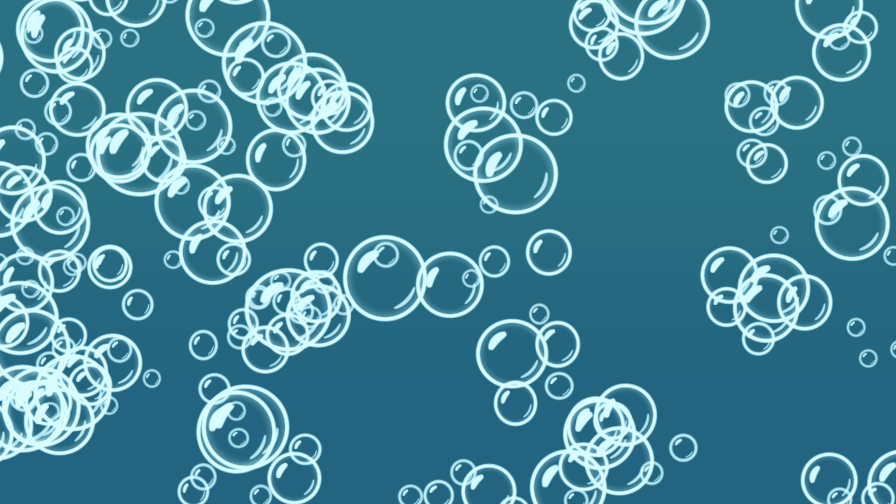
A Shadertoy shader for this pattern:

```glsl
#define CLUSTERS 31
#define MAX_MEMBERS 11
#define R_MIN 0.016
#define R_MAX 0.082
#define SPREAD 0.15
#define RIM_WIDTH 0.0043
#define SOFTNESS 0.0026
#define LEFT_BIAS 1.4
#define SEED 3.0

const vec3 WATER_LOW  = vec3(0.138, 0.398, 0.500);
const vec3 WATER_HIGH = vec3(0.162, 0.442, 0.512);
const vec3 FOAM       = vec3(0.67, 0.89, 0.945);
const vec3 GLINT      = vec3(0.85, 0.99, 1.0);

vec4 hash42(vec2 p) {
    vec4 q = fract(p.xyxy * vec4(0.1031, 0.1030, 0.0973, 0.1099));
    q += dot(q, q.wzxy + 33.33);
    return fract((q.xxyz + q.yzzw) * q.zywx);
}

// Antialiased coverage of a signed distance
float cover(float d, float soft) {
    return 1.0 - smoothstep(-soft, soft, d);
}

// Curved streak with tapered ends, in units of the bubble radius
float streak(vec2 q, float angle, float radius, float span, float thick, float soft) {
    vec2 axis = vec2(cos(angle), sin(angle));
    float a = atan(dot(q, vec2(-axis.y, axis.x)), dot(q, axis)) / span;
    float halfWidth = thick * sqrt(max(1.0 - a * a, 0.0));
    float d = abs(length(q) - radius) - halfWidth;
    return cover(d, soft) * (1.0 - smoothstep(0.8, 1.0, abs(a)));
}

// Light of one bubble: rim, inner glow and two reflections
float bubble(vec2 p, float r, float size, vec2 rnd, float soft) {
    p *= 1.0 + vec2(0.05, -0.05) * (rnd.x - 0.5);
    float d = length(p) - r;
    if (d > 0.02) return 0.0;

    float rim = cover(abs(d) - RIM_WIDTH * mix(0.55, 1.0, sqrt(size)), soft);
    rim *= mix(0.78, 1.0, smoothstep(0.0, 0.35, size));

    float inside = cover(d, soft);
    float glow = 0.3 * inside * smoothstep(-0.28 * r, 0.0, d);

    vec2 q = p / r;
    float blur = soft / r;
    float tilt = 0.5 * (rnd.y - 0.5);
    float shine = streak(q, 2.5 + tilt, 0.64, 0.62, 0.13, blur);
    float echo = streak(q, -0.65 + tilt, 0.77, 0.55, 0.05, blur);
    float light = max(max(rim, glow), max(shine * 0.97, echo * 0.85));
    return min(light, 1.0);
}

void mainImage(out vec4 fragColor, in vec2 fragCoord) {
    vec2 uv = fragCoord / iResolution.y;
    float aspect = iResolution.x / iResolution.y;
    float soft = max(SOFTNESS, 0.7 / iResolution.y);
    float dark = 1.0;

    // Clusters of bubbles, denser towards the left
    for (int i = 0; i < CLUSTERS; i++) {
        float id = float(i);
        vec4 h = hash42(vec2(id + 1.7, SEED));
        vec2 even = fract(vec2(0.7549, 0.5698) * (id + SEED) + 0.12 * h.xy);
        vec2 place = vec2(pow(even.x, LEFT_BIAS), even.y);
        vec2 center = (place * 1.06 - 0.03) * vec2(aspect, 1.0);
        float members = mix(3.0, float(MAX_MEMBERS), h.z) * (1.0 - 0.45 * place.x);

        for (int j = 0; j < MAX_MEMBERS; j++) {
            if (float(j) >= members) break;
            vec4 k = hash42(vec2(id * 7.0 + 11.0, float(j) * 5.0 + SEED));
            float size = pow(k.x, 2.2);
            float r = mix(R_MIN, R_MAX, size);
            float angle = 6.2832 * k.y;
            float reach = SPREAD * mix(1.0, 0.5, size) * sqrt(k.z);
            vec2 offset = reach * vec2(cos(angle), sin(angle));
            dark *= 1.0 - bubble(uv - center - offset, r, size, k.wz, soft);
        }
    }

    // Water gradient, then foam tint, then the brightest glints
    float light = 1.0 - dark;
    vec3 color = mix(WATER_LOW, WATER_HIGH, smoothstep(0.25, 0.75, uv.y));
    color = mix(color, FOAM, smoothstep(0.0, 1.0, light / 0.8) * 0.4 + 0.6 * min(light / 0.8, 1.0));
    color = mix(color, GLINT, smoothstep(0.78, 1.0, light));
    fragColor = vec4(color, 1.0);
}
```
